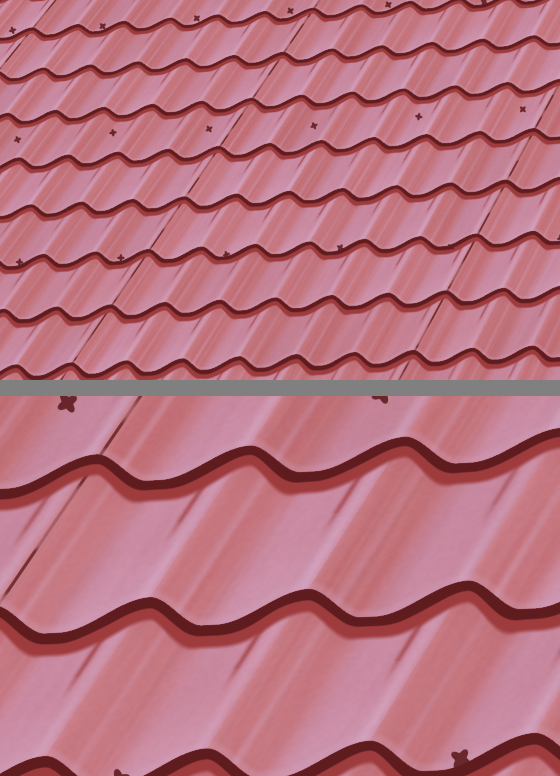
Top: the whole. Bottom: its middle third, enlarged.
Give the GLSL for this texture, as a WebGL 1 fragment shader.

```glsl
precision highp float;
// Pink metal tile roof in perspective: wavy stepped rows, glossy ribs, seams and screws.
uniform vec2 u_resolution;

#define WAVE_DEPTH 0.205
#define LIP_WIDTH 0.068
#define SHADOW_WIDTH 0.072
#define SEAM_EVERY 6.0
#define SCREW_GRID vec2(2.0, 2.54)
#define SCREW_START vec2(1.62, 1.82)
#define SCREW_RADIUS 0.0075
#define STREAKS 17.0

const vec3 SALMON = vec3(0.78, 0.47, 0.50);
const vec3 LAVENDER = vec3(0.78, 0.53, 0.62);
const vec3 GLOSS = vec3(0.82, 0.63, 0.74);
const vec3 DUSK = vec3(0.69, 0.35, 0.38);
const vec3 SHADOW = vec3(0.62, 0.23, 0.24);
const vec3 LIP = vec3(0.37, 0.11, 0.12);

// Roof plane: canvas point = (origin + u * across + v * up) / (1 + dot(tilt, uv))
const vec2 ORIGIN = vec2(0.1877, 0.046);
const vec2 ACROSS = vec2(0.1441, 0.0050);
const vec2 UP = vec2(0.1113, 0.1576);
const vec2 TILT = vec2(-0.0055, 0.0248);

float hash(vec2 p) {
  vec3 q = fract(p.xyx * 0.1031);
  q += dot(q, q.yzx + 33.33);
  return fract((q.x + q.y) * q.z);
}

float noise(vec2 p) {
  vec2 i = floor(p), f = fract(p);
  f = f * f * (3.0 - 2.0 * f);
  return mix(mix(hash(i), hash(i + vec2(1, 0)), f.x),
             mix(hash(i + vec2(0, 1)), hash(i + vec2(1, 1)), f.x), f.y);
}

// Lower edge of a row: crest at 0, quick fall, flat trough, slow rise
float wave(float s) {
  float f = fract(s);
  return -WAVE_DEPTH * (smoothstep(0.0, 0.33, f) - smoothstep(0.42, 1.0, f));
}

// Soft ridge of given width around a wrapped centre
float ridge(float f, float centre, float width) {
  float x = (fract(f - centre + 0.5) - 0.5) / width;
  return exp(-x * x);
}

// Glossy sheet colour; along runs from a tile's lower edge (0) to its top (1)
vec3 sheet(vec2 uv, float along, float row) {
  float f = fract(uv.x);
  float tint = hash(vec2(floor(uv.x), row) + 40.0);
  float cloud = noise(uv * vec2(0.6, 0.9) + 20.0);
  float streak = noise(vec2(uv.x * STREAKS, uv.y * 0.7 + row * 3.0)) - 0.5;
  float flank = smoothstep(0.0, 0.12, f) * (1.0 - smoothstep(0.4, 0.58, f));
  float trough = smoothstep(0.36, 0.66, f) * (1.0 - 0.5 * smoothstep(0.85, 1.0, f));

  vec3 c = mix(SALMON, LAVENDER, clamp(trough * (0.55 + 0.7 * cloud) + 0.25 * tint - 0.1, 0.0, 1.0));
  c = mix(c, DUSK, flank * clamp(0.15 + streak * 1.1, 0.0, 0.6));
  c += streak * 0.05 * (0.4 + flank);
  c = mix(c, DUSK, 0.35 * smoothstep(0.65, 1.0, along) * (1.0 - trough));

  // Bright rib with a short dark crease beside it
  float sheen = ridge(f, 0.95, 0.05) * (0.55 + 0.45 * cloud) + 0.35 * ridge(f, 0.24, 0.03);
  c = mix(c, GLOSS, sheen * (1.0 - 0.45 * along));
  c = mix(c, GLOSS, 0.4 * trough * smoothstep(0.4, 0.0, along) * tint);
  float crease = ridge(f, 0.865, 0.022) * smoothstep(0.35, 0.8, along);
  c = mix(c, SHADOW, crease * (0.35 + 0.4 * tint));
  return c + 0.02 * (tint - 0.5) + 0.015 * (noise(uv * 45.0) - 0.5);
}

void main() {
  vec2 p = gl_FragCoord.xy / u_resolution.y;

  // Undo the perspective by solving the two linear equations for uv
  vec2 eu = ACROSS - p * TILT.x, ev = UP - p * TILT.y, rhs = p - ORIGIN;
  float det = eu.x * ev.y - ev.x * eu.y;
  vec2 uv = vec2(rhs.x * ev.y - ev.x * rhs.y, eu.x * rhs.y - rhs.x * eu.y) / det;
  float w = 1.0 + dot(TILT, uv);
  float rowHeight = det / (eu.x * w);
  float aa = 1.0 / (u_resolution.y * rowHeight);

  // Distance from the nearest wavy row edge, positive above it
  float row = floor(uv.y + 0.5);
  float t = uv.y - row;
  float s = uv.x + t * ev.x / eu.x;
  float rise = t - wave(s);
  float slope = (wave(s + 0.01) - wave(s - 0.01)) / 0.02;
  float d = rise * inversesqrt(1.0 + slope * slope);
  float upper = step(0.0, rise);
  float along = rise + 1.0 - upper;
  vec3 c = sheet(uv, along, row - 1.0 + upper);

  // Thin overlap seams, broken by wear
  float seam = abs(mod(uv.x - 0.03 + SEAM_EVERY * 0.5, SEAM_EVERY) - SEAM_EVERY * 0.5);
  float worn = smoothstep(0.2, 0.6, noise(vec2(uv.y * 7.0, 3.0)));
  c = mix(c, LIP, (1.0 - smoothstep(0.007, 0.012 + aa, seam)) * (0.3 + 0.5 * worn));

  // Cast shadow and dark lip under each edge
  float wobble = 0.016 * (noise(vec2(s * 5.0, row * 7.0)) - 0.5);
  float shade = LIP_WIDTH + SHADOW_WIDTH + wobble;
  c = mix(c, GLOSS, 0.3 * upper * smoothstep(0.07, 0.02, d));
  c = mix(c, SHADOW, smoothstep(-shade - 0.025, -shade + 0.015, d) * (1.0 - upper));
  c = mix(c, LIP, smoothstep(-LIP_WIDTH - wobble - aa, -LIP_WIDTH - wobble + aa, d)
                * (1.0 - smoothstep(-aa, aa, d)));

  // Screws on every second trough of some rows
  vec2 cell = floor((uv - SCREW_START) / SCREW_GRID + 0.5);
  vec2 off = uv - SCREW_START - cell * SCREW_GRID;
  off -= 0.14 * (vec2(hash(cell + 9.0), hash(cell + 31.0)) - 0.5);
  vec2 q = (eu * off.x + ev * off.y) / w;
  float lobes = 1.0 + 0.28 * cos(4.0 * atan(q.y, q.x + 1e-5) + 6.0 * hash(cell + 5.0));
  float px = 1.0 / u_resolution.y;
  c = mix(c, LIP, 0.9 * (1.0 - smoothstep(-px, px, length(q) - SCREW_RADIUS * lobes)));

  gl_FragColor = vec4(c, 1.0);
}
```
